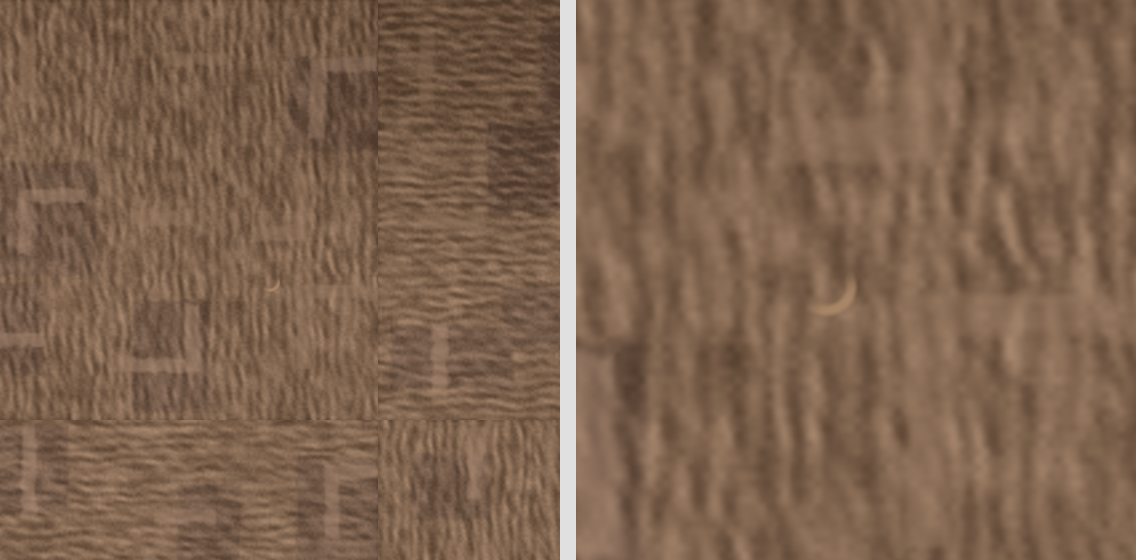
Left, the full canvas; right, a detail of the centre.
A three.js fragment shader for this texture:

```glsl
// Brown ribbed carpet tiles laid in quarter turns, with dark patches and pale bars.
varying vec2 vUv;

const vec3 DARK_YARN = vec3(0.35, 0.26, 0.19);
const vec3 LIGHT_YARN = vec3(0.60, 0.48, 0.385);
const vec3 PATCH_TINT = vec3(0.0, 0.002, 0.014);
const vec3 CRUMB_COLOR = vec3(0.68, 0.54, 0.41);

const vec2 SEAM_CROSSING = vec2(0.675, 0.25);
const float TILE_SIZE = 0.75;
const float CELLS_PER_TILE = 3.0;
const float RIBS_PER_UNIT = 50.0;
const float BAR_HALF_WIDTH = 0.0125;
const float ARM_HALF_LENGTH = 0.06;
const float EDGE_SOFTNESS = 0.005;
const float SEAM_WIDTH = 0.006;
const vec2 CRUMB_CENTER = vec2(0.483, 0.496);
const float CRUMB_RADIUS = 0.014;

float hash(vec2 p) {
  vec3 q = fract(vec3(p.xyx) * 0.1031);
  q += dot(q, q.yzx + 33.33);
  return fract((q.x + q.y) * q.z);
}

float noise(vec2 p) {
  vec2 i = floor(p);
  vec2 f = fract(p);
  f = f * f * (3.0 - 2.0 * f);
  vec2 e = vec2(1.0, 0.0);
  return mix(mix(hash(i), hash(i + e), f.x),
             mix(hash(i + e.yx), hash(i + e.xx), f.x), f.y);
}

// Soft coverage of a box around the origin.
float boxMask(vec2 p, vec2 halfSize) {
  vec2 d = abs(p) - halfSize;
  return 1.0 - smoothstep(-EDGE_SOFTNESS, EDGE_SOFTNESS, max(d.x, d.y));
}

// Coverage of dark patches (x) and pale bars (y) inside one tile.
vec2 tileMotif(vec2 p, vec2 tile) {
  float cellSize = TILE_SIZE / CELLS_PER_TILE;
  vec2 home = floor(p / cellSize);
  vec2 cover = vec2(0.0);
  for (int j = -1; j <= 1; j++) {
    for (int i = -1; i <= 1; i++) {
      vec2 cell = home + vec2(float(i), float(j));
      if (min(cell.x, cell.y) < 0.0 || max(cell.x, cell.y) >= CELLS_PER_TILE) continue;
      vec2 seed = cell + tile * 7.0 + 41.0;
      vec2 jitter = vec2(hash(seed), hash(seed + 17.3)) - 0.5;
      vec2 d = p - (cell + 0.5) * cellSize - jitter * 0.1;

      // Dark woven patch
      vec2 patchHalf = 0.05 + 0.065 * vec2(hash(seed + 5.1), hash(seed + 9.7));
      float hasPatch = step(hash(seed + 23.9), 0.68);
      cover.x = max(cover.x, hasPatch * boxMask(d + jitter.yx * 0.09, patchHalf));

      // Pale bar, sometimes bent into an L
      vec2 b = hash(seed + 31.7) < 0.6 ? d : d.yx;
      float barHalf = mix(0.05, 0.09, hash(seed + 37.1));
      float bar = boxMask(b, vec2(BAR_HALF_WIDTH, barHalf));
      vec2 elbow = vec2(ARM_HALF_LENGTH - BAR_HALF_WIDTH, barHalf - BAR_HALF_WIDTH);
      float arm = boxMask(b - elbow, vec2(ARM_HALF_LENGTH, BAR_HALF_WIDTH));
      bar = max(bar, arm * step(hash(seed + 43.3), 0.28));
      cover.y = max(cover.y, bar * step(hash(seed + 53.9), 0.86));
    }
  }
  return cover;
}

// Wavy ribs running along y, broken into uneven loops of yarn.
float ribTone(vec2 p, float patchCover) {
  float sway = 0.65 * noise(p * vec2(24.0, 20.0)) + 0.3 * noise(p * vec2(60.0, 48.0));
  float rib = cos(6.2832 * (p.x * RIBS_PER_UNIT + sway));
  float strength = mix(0.35, 1.0, noise(p * vec2(35.0, 14.0)));
  float slub = noise(p * vec2(115.0, 44.0) + vec2(p.y * 30.0, 0.0)) - 0.5;
  float grain = noise(p * 210.0) - 0.5;
  return 0.25 * rib * strength * mix(1.0, 0.65, patchCover) + 0.65 * slub + 0.22 * grain;
}

void main() {
  // Tile lookup, every other tile turned
  vec2 grid = (vUv - SEAM_CROSSING) / TILE_SIZE;
  vec2 tile = floor(grid);
  vec2 local = fract(grid) * TILE_SIZE;
  vec2 p = mod(tile.x + tile.y, 2.0) < 0.5 ? local.yx : local;

  // Block edges follow the uneven yarn
  vec2 fray = 0.007 * (vec2(noise(vUv * 75.0), noise(vUv * 75.0 + 19.0)) - 0.5);
  vec2 cover = tileMotif(p + fray, tile);

  float tone = 0.56 + ribTone(p + tile * 3.0 + 6.0, cover.x);
  tone -= 0.22 * cover.x * (1.0 - cover.y);
  tone = mix(tone, 0.80 + 0.5 * (tone - 0.56), 0.85 * cover.y);

  // Seams between tiles
  vec2 edge = min(local, TILE_SIZE - local);
  tone -= 0.15 * (1.0 - smoothstep(0.0, SEAM_WIDTH, min(edge.x, edge.y)));

  // Wear and uneven room light, dimmest at the upper right
  tone += 0.14 * (noise(vUv * 7.0 + 3.0) - 0.5);
  tone += 0.07 - 0.20 * smoothstep(0.35, 1.0, vUv.y);
  tone -= 0.28 * smoothstep(0.65, 0.0, distance(vUv, vec2(1.0)));

  vec3 color = mix(DARK_YARN, LIGHT_YARN, clamp(tone, -0.15, 1.2));
  color += PATCH_TINT * cover.x;

  // Small curled crumb
  vec2 c = vUv - CRUMB_CENTER;
  float ring = 1.0 - smoothstep(0.001, 0.005, abs(length(c) - CRUMB_RADIUS));
  float crescent = ring * smoothstep(0.0, 0.012, dot(c, vec2(0.6, -0.8)));
  color = mix(color, CRUMB_COLOR, 0.85 * crescent);

  gl_FragColor = vec4(color, 1.0);
}
```
